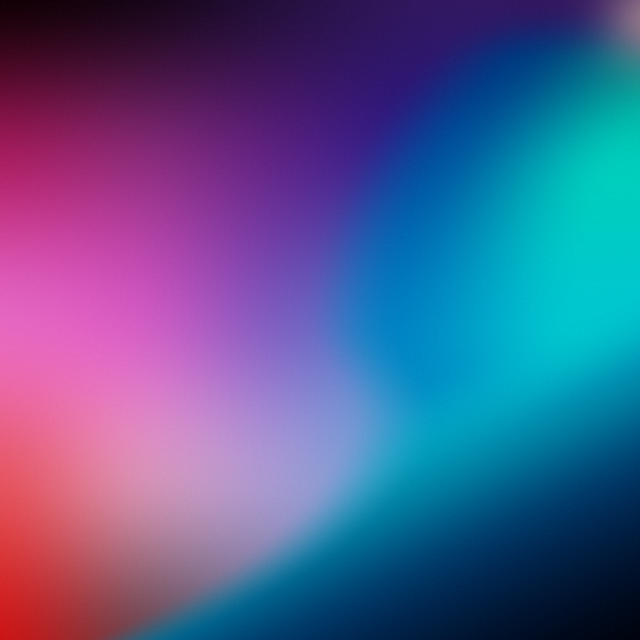
Write a Shadertoy shader that draws this background.

```glsl
vec3 spline(vec3 a, vec3 b, vec3 c, vec3 d, float f) {
    return b + 0.5 * f * (c - a + f * (2.0 * a - 5.0 * b + 4.0 * c - d
        + f * (3.0 * (b - c) + d - a)));
}

// Smooth ramp through five evenly spaced colours, t in 0..1
vec3 ramp(vec3 stops[5], float t) {
    float p = clamp(t, 0.0, 1.0) * 4.0;
    int i = min(int(p), 3);
    return spline(stops[max(i - 1, 0)], stops[i], stops[i + 1],
                  stops[min(i + 2, 4)], p - float(i));
}

vec2 hashGradient(vec2 cell) {
    vec2 q = vec2(dot(cell, vec2(127.1, 311.7)), dot(cell, vec2(269.5, 183.3)));
    return fract(sin(q) * 43758.5) * 2.0 - 1.0;
}

float gradientNoise(vec2 p) {
    vec2 i = floor(p), f = fract(p);
    vec2 w = f * f * f * (f * (f * 6.0 - 15.0) + 10.0);
    vec2 e = vec2(0.0, 1.0);
    float low = mix(dot(hashGradient(i), f),
                    dot(hashGradient(i + e.yx), f - e.yx), w.x);
    float high = mix(dot(hashGradient(i + e), f - e),
                     dot(hashGradient(i + e.yy), f - e.yy), w.x);
    return mix(low, high, w.y);
}

// Horizontal position of the bend between the warm and cool halves
float bend(float y) {
    float upper = 0.59 + 1.1 * (y - 0.5) * (y - 0.5);
    float drop = max(0.37 - y, 0.0);
    float lower = 0.66 - 3.0 * drop * drop;
    return mix(lower, upper, smoothstep(0.32, 0.5, y));
}

// Vertical ramps, bottom to top, blended from left to right
vec3 warmField(vec2 uv) {
    vec3 red = ramp(vec3[5](vec3(0.80, 0.08, 0.08), vec3(0.90, 0.33, 0.38),
        vec3(0.90, 0.40, 0.75), vec3(0.66, 0.12, 0.38), vec3(0.07, 0.0, 0.02)), uv.y);
    vec3 pink = ramp(vec3[5](vec3(0.42, 0.26, 0.30), vec3(0.84, 0.56, 0.70),
        vec3(0.82, 0.36, 0.76), vec3(0.55, 0.17, 0.48), vec3(0.09, 0.02, 0.09)), uv.y);
    vec3 violet = ramp(vec3[5](vec3(0.36, 0.40, 0.55), vec3(0.64, 0.60, 0.82),
        vec3(0.48, 0.37, 0.75), vec3(0.36, 0.14, 0.52), vec3(0.14, 0.06, 0.24)), uv.y);
    vec3 indigo = ramp(vec3[5](vec3(0.20, 0.40, 0.60), vec3(0.35, 0.62, 0.80),
        vec3(0.28, 0.52, 0.78), vec3(0.17, 0.14, 0.56), vec3(0.19, 0.09, 0.37)), uv.y);
    return ramp(vec3[5](red, pink, violet, indigo, indigo), uv.x / 0.88);
}

// Blue rim, teal core and a slanted fall into dark navy
vec3 coolField(vec2 uv, float inside) {
    vec3 rim = ramp(vec3[5](vec3(0.0, 0.58, 0.74), vec3(0.0, 0.60, 0.76),
        vec3(0.0, 0.50, 0.76), vec3(0.0, 0.32, 0.62), vec3(0.0, 0.18, 0.45)), uv.y);
    vec3 core = mix(vec3(0.0, 0.78, 0.81), vec3(0.0, 0.81, 0.74),
                    smoothstep(0.5, 0.75, uv.y));
    core *= mix(1.0, 0.62, smoothstep(0.72, 1.0, uv.y));
    vec3 glow = mix(rim, core, smoothstep(0.0, 0.32, inside));

    float slant = 1.0 - uv.y + 0.47 * uv.x;
    vec3 depth = ramp(vec3[5](vec3(0.0, 0.74, 0.80), vec3(0.0, 0.54, 0.67),
        vec3(0.0, 0.23, 0.41), vec3(0.0, 0.08, 0.19), vec3(0.0, 0.01, 0.05)),
        (slant - 0.92) / 0.56);
    return mix(glow, depth, smoothstep(0.9, 1.06, slant));
}

void mainImage(out vec4 fragColor, in vec2 fragCoord) {
    vec2 uv = fragCoord / iResolution.xy;
    float inside = uv.x - bend(uv.y);

    // Soft join of both halves, open along the top
    float coolMask = smoothstep(-0.12, 0.04, inside)
                   * (1.0 - smoothstep(0.9, 1.0, uv.y));
    vec3 color = mix(warmField(uv), coolField(uv, inside), coolMask);

    // Pale corner glow
    vec2 corner = (uv - vec2(1.02, 0.97)) / 0.075;
    color = mix(color, vec3(0.62, 0.50, 0.55), 0.9 * exp(-dot(corner, corner)));

    // Fine grain
    color += 0.012 * gradientNoise(uv * 220.0);
    fragColor = vec4(clamp(color, 0.0, 1.0), 1.0);
}
```
